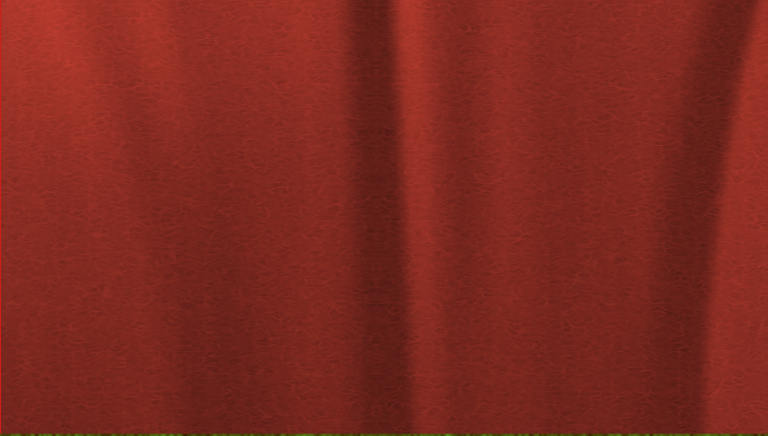
Give the GLSL for this texture, as a Shadertoy shader.

```glsl
#define CELLS vec2(33.0, 76.0)
#define WRINKLES vec2(26.0, 88.0)
#define GRAIN_DEPTH 0.085
#define STREAK_DEPTH 0.030
#define SHADOW_TONE 0.365
#define LEATHER_TINT vec3(1.0, 0.32, 0.25)
#define MIRROR_AXIS 0.49
#define BORDER_HEIGHT 0.005
#define BORDER_WIDTH 0.0016

vec2 hash2(vec2 p) {
    vec3 q = fract(p.xyx * vec3(0.1031, 0.1030, 0.0973));
    q += dot(q, q.yzx + 33.33);
    return fract((q.xx + q.yz) * q.zy);
}

float cornerSlope(vec2 cell, vec2 offset) {
    return dot(hash2(cell) * 2.0 - 1.0, offset);
}

float gradientNoise(vec2 p) {
    vec2 i = floor(p), f = fract(p);
    vec2 w = f * f * f * (f * (f * 6.0 - 15.0) + 10.0);
    vec2 e = vec2(1.0, 0.0);
    return mix(mix(cornerSlope(i, f), cornerSlope(i + e, f - e), w.x),
               mix(cornerSlope(i + e.yx, f - e.yx), cornerSlope(i + 1.0, f - 1.0), w.x), w.y);
}

// Gap between the two nearest cell centres: zero along the creases
float creaseGap(vec2 p) {
    vec2 cell = floor(p), f = fract(p);
    float nearest = 8.0, second = 8.0;
    for (int y = -1; y <= 1; y++)
    for (int x = -1; x <= 1; x++) {
        vec2 g = vec2(x, y);
        float d = length(g + hash2(cell + g) - f);
        second = min(second, max(nearest, d));
        nearest = min(nearest, d);
    }
    return second - nearest;
}

float ridge(float x, float center, float width) {
    float d = (x - center) / width;
    return exp(-d * d);
}

// Broad light and shadow of the draped folds
float foldTone(vec2 uv) {
    float x = uv.x, v = uv.y, drop = 1.0 - v;
    float leftSide = 1.0 - smoothstep(0.38, 0.5, x);
    float tone = mix(0.445, 0.535, v);
    tone += leftSide * 0.075 * smoothstep(0.5, 1.0, v);
    tone += 0.06 * ridge(x, 0.0, 0.16) * smoothstep(-0.2, 0.7, v);

    // Diagonal folds fanning out on the left
    float bend = drop * (1.0 - 0.45 * drop);
    tone += 0.035 * ridge(x, 0.195 + 0.19 * bend, 0.028) * smoothstep(0.3, 0.8, v);
    tone += 0.030 * ridge(x, 0.06 + 0.24 * bend, 0.035);
    tone -= 0.030 * ridge(x, 0.125 + 0.23 * bend, 0.028);
    tone -= 0.035 * ridge(x, 0.26 + 0.05 * drop, 0.06);
    tone += 0.015 * ridge(x, 0.41, 0.035);

    // Gentle folds right of the centre
    tone -= 0.030 * ridge(x, 0.602, 0.025);
    tone += 0.025 * ridge(x, 0.67 - 0.015 * drop, 0.04);
    tone -= 0.020 * ridge(x, 0.75, 0.045);
    tone += 0.025 * ridge(x, 0.84 - 0.05 * drop, 0.035) * v;

    // Soft vertical streaks
    float fan = x - 0.10 * bend * leftSide;
    tone += STREAK_DEPTH * gradientNoise(vec2(fan * 19.0, v * 1.4));
    tone += 0.5 * STREAK_DEPTH * gradientNoise(vec2(fan * 42.0 + 7.0, v * 2.0));

    // Central shadow with its lit edge
    tone += mix(0.065, 0.145, v * v) * ridge(x, 0.562 - 0.028 * v, 0.024);
    float center = smoothstep(-0.024, 0.020, x - 0.47 + 0.014 * v)
                 * (1.0 - smoothstep(-0.012, 0.014, x - 0.537 + 0.028 * v));
    tone = mix(tone, SHADOW_TONE + 0.01 * v, center * 0.92);

    // Curved right shadow and the bright panel beyond it
    float edge = 0.913 + 0.072 * v * v;
    float panel = smoothstep(-0.014, 0.016, x - edge);
    float side = smoothstep(-0.035, 0.028, x - edge + 0.073 - 0.012 * v) * (1.0 - panel);
    tone += 0.085 * panel;
    return mix(tone, SHADOW_TONE + 0.02, side * 0.88);
}

// Broken light creases: flattened cells crossed by sideways wrinkles
float leatherGrain(vec2 p, float axis) {
    vec2 q = vec2(abs(p.x - axis), p.y);
    q += 0.016 * vec2(gradientNoise(q * 17.0), gradientNoise(q * 17.0 + 31.0));
    q.y += 0.006 * gradientNoise(q * 48.0 + 11.0);
    float coarse = 1.0 - smoothstep(0.0, 0.38, creaseGap(q * CELLS));
    float fine = 1.0 - smoothstep(0.0, 0.45, creaseGap(q * CELLS * 1.7 + 5.0));
    float wrinkle = 1.0 - smoothstep(0.0, 0.22, abs(gradientNoise(q * WRINKLES + 3.0)));
    float strength = clamp(0.75 + 1.3 * gradientNoise(p * vec2(24.0, 38.0)), 0.2, 1.3);
    float mottling = gradientNoise(p * vec2(100.0, 150.0));
    float creases = 0.45 * (coarse - 0.4) + 0.28 * (fine - 0.45) + 0.38 * (wrinkle - 0.45);
    return strength * creases + 0.35 * mottling;
}

void mainImage(out vec4 fragColor, in vec2 fragCoord) {
    vec2 uv = fragCoord / iResolution.xy;
    vec2 p = fragCoord / iResolution.y;
    float aspect = iResolution.x / iResolution.y;
    float tone = foldTone(uv) + GRAIN_DEPTH * leatherGrain(p, MIRROR_AXIS * aspect);
    vec3 color = tone * LEATHER_TINT;

    // Thin red left border and speckled green lower border
    float soft = 1.0 / iResolution.y;
    float speckle = gradientNoise(vec2(p.x * 95.0, 3.5));
    vec3 green = vec3(0.28, 0.32, 0.04) + vec3(0.1, 0.35, 0.1) * speckle;
    color = mix(color, vec3(0.8, 0.12, 0.1), 1.0 - smoothstep(BORDER_WIDTH, BORDER_WIDTH + soft, p.x));
    color = mix(color, green, 1.0 - smoothstep(BORDER_HEIGHT - soft, BORDER_HEIGHT + soft, p.y));
    fragColor = vec4(clamp(color, 0.0, 1.0), 1.0);
}
```
